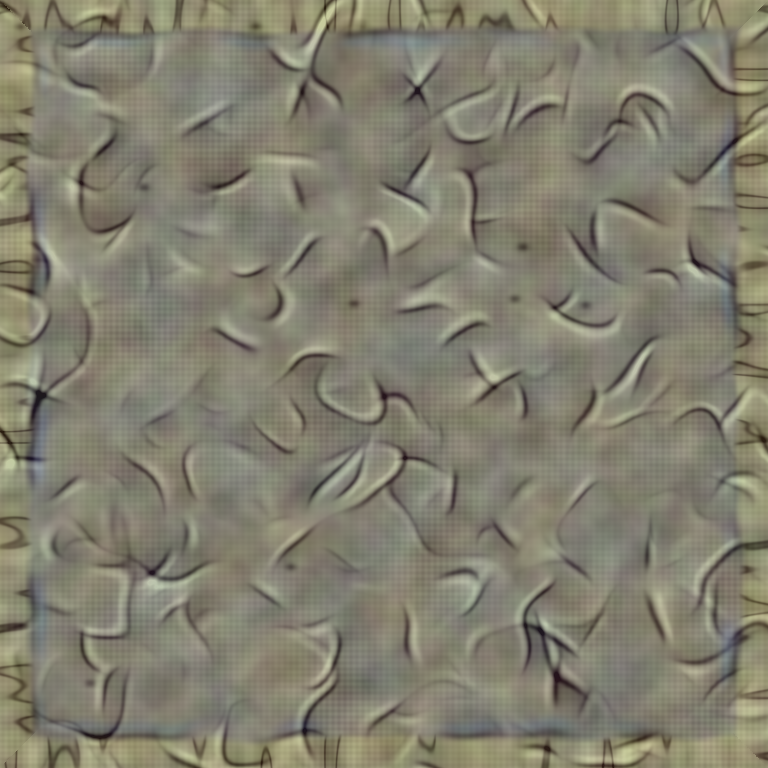
A Shadertoy shader for this texture:

```glsl
// Weathered grey-olive relief: broken curved creases, a fine weave and a yellowed rim.

float hash(vec2 p) {
    vec3 q = fract(vec3(p.xyx) * 0.1031);
    q += dot(q, q.yzx + 33.33);
    return fract((q.x + q.y) * q.z);
}

float cornerSlope(vec2 cell, vec2 offset) {
    float angle = 6.2832 * hash(cell + 200.0);
    return dot(vec2(cos(angle), sin(angle)), offset);
}

// Gradient noise, roughly -0.7 to 0.7
float noise(vec2 p) {
    vec2 i = floor(p), f = fract(p);
    vec2 u = f * f * f * (f * (f * 6.0 - 15.0) + 10.0);
    vec2 e = vec2(1, 0);
    return mix(mix(cornerSlope(i, f), cornerSlope(i + e, f - e), u.x),
               mix(cornerSlope(i + e.yx, f - e.yx), cornerSlope(i + e.xx, f - e.xx), u.x), u.y);
}

float bump(float x, float width) {
    return exp(-x * x / (width * width));
}

// Fragments of a noise contour: dark line, bright lip, soft slopes to both sides
float crease(vec2 p, float seed) {
    vec2 q = p * 7.0 + seed * vec2(17.3, 9.7);
    float n = noise(q);
    vec2 slope = vec2(noise(q + vec2(0.02, 0)) - n, noise(q + vec2(0, 0.02)) - n) / 0.02;
    float d = n / max(length(slope), 0.5) / 7.0;
    float strength = smoothstep(-0.05, 0.4, noise(p * 10.0 + seed * vec2(31.1, 23.9) + 5.0));
    float soft = d / (0.004 + abs(d)) * exp(-abs(d) / 0.022);
    float lip = bump(d - 0.009, 0.005);
    float line = bump(d + 0.001, 0.0036);
    return strength * (0.085 * soft + strength * (0.11 * lip - 0.25 * line));
}

// Rare small dark pits
float pits(vec2 p) {
    vec2 cell = floor(p * 14.0);
    vec2 center = 0.3 + 0.4 * vec2(hash(cell + 41.0), hash(cell + 83.0));
    vec2 offset = (fract(p * 14.0) - center) / 14.0;
    return step(0.92, hash(cell + 7.0)) * bump(length(offset * vec2(0.8, 1.1)), 0.006);
}

void mainImage(out vec4 fragColor, in vec2 fragCoord) {
    vec2 p = fragCoord / iResolution.xy;
    vec2 warped = p + 0.016 * vec2(noise(p * 13.0 + 3.0), noise(p * 13.0 + 57.0));

    // Soft mottling, drawn out along the rising diagonal
    vec2 diagonal = vec2(warped.x + warped.y, (warped.y - warped.x) * 1.5);
    float tone = 0.085 * noise(diagonal * 9.0 + 11.0)
               + 0.06 * noise(warped * 24.0) + 0.035 * noise(p * 55.0);

    for (int k = 0; k < 5; k++) tone += crease(warped, float(k) + 1.0);
    tone -= 0.2 * pits(p);

    // Rim with strokes running across it and a broken dark inner line
    vec2 toEdge = min(p, 1.0 - p);
    float edge = min(toEdge.x, toEdge.y) + 0.012 * noise(p * 16.0 + 90.0);
    float rim = 1.0 - smoothstep(0.032, 0.045, edge);
    vec2 acrossScale = toEdge.x < toEdge.y ? vec2(9, 36) : vec2(36, 9);
    float strokes = noise(p * acrossScale + 70.0);
    float broken = smoothstep(-0.25, 0.3, noise(p * 12.0 + 130.0));
    tone += rim * (0.03 + 0.14 * strokes - 0.2 * bump(strokes + 0.28, 0.06));
    tone -= 0.15 * broken * bump(edge - 0.043, 0.006);

    // Fine woven grid
    vec2 weave = cos(6.2832 * 128.0 * p);
    tone += 0.013 * (weave.x + weave.y) * (0.8 + noise(p * 8.0 + 33.0));

    // Tone ramp with faint warm and cool drifts
    tone = clamp(tone, -0.38, 0.24);
    vec3 color = vec3(0.513, 0.503, 0.445) + tone * vec3(1.0, 1.1, 0.9);
    color += noise(warped * 12.0 + 150.0) * vec3(0.035, 0.0, -0.045);
    color += noise(warped * 30.0 + 180.0) * vec3(0.02, -0.02, 0.025);
    color += rim * vec3(0.03, 0.025, -0.03);
    color += broken * bump(edge - 0.054, 0.009) * vec3(-0.05, -0.02, 0.04);

    fragColor = vec4(color, 1.0);
}
```
